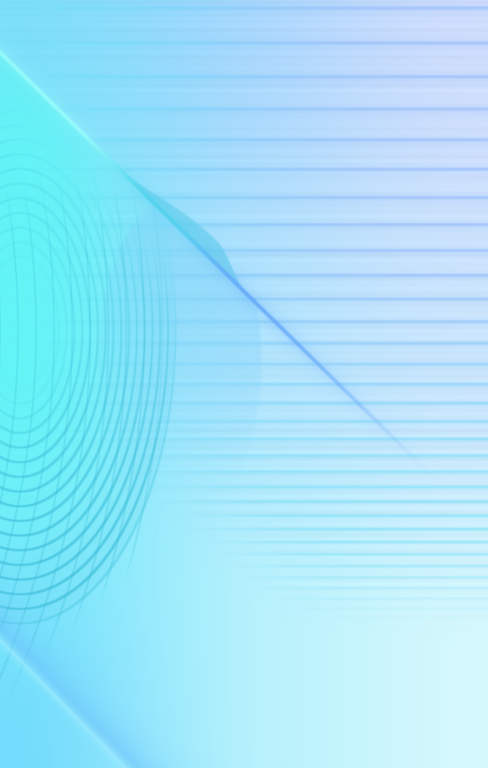
Give the GLSL for this background, as a Shadertoy shader.

```glsl
// Pale cyan-to-lilac backdrop with horizontal lines that tighten downward,
// a glowing diagonal crease and a curved mesh hanging from it on the left.
// Layers are mixed in order; lengths are in canvas heights, y runs downward.
#define LINE_HORIZON 1.0807
#define LINE_RATE 0.0437
#define LINE_PHASE 0.22
#define CREASE_START 0.068
#define CREASE_SLOPE 0.98
#define MESH_CENTER vec2(0.026, 0.430)
#define MESH_RADIUS vec2(0.203, 0.382)
#define MESH_RINGS 20.0
#define HAIR_SPACING 0.0235

float gradientAt(float cell) {
    return 2.0 * fract(sin(cell * 127.1) * 4375.85) - 1.0;
}

// One-dimensional gradient noise
float gradientNoise(float x) {
    float cell = floor(x), t = x - cell;
    float blend = t * t * t * (t * (t * 6.0 - 15.0) + 10.0);
    return 2.0 * mix(gradientAt(cell) * t, gradientAt(cell + 1.0) * (t - 1.0), blend);
}

float fadeOut(float a, float b, float x) {
    return 1.0 - smoothstep(a, b, x);
}

float stroke(float dist, float halfWidth) {
    float pixel = 1.0 / iResolution.y;
    return fadeOut(halfWidth - pixel, halfWidth + pixel, abs(dist));
}

// Lines at each whole value of a field
float contour(float field, float halfWidth) {
    float offset = 0.5 - abs(fract(field) - 0.5);
    return stroke(offset / (max(fwidth(field), 1e-5) * iResolution.y), halfWidth);
}

vec3 backdrop(vec2 p, float u) {
    vec3 left = mix(vec3(0.49, 0.87, 0.98), vec3(0.47, 0.92, 0.98), smoothstep(0.0, 0.35, p.y));
    left = mix(left, vec3(0.45, 0.86, 0.99), smoothstep(0.6, 1.0, p.y));
    vec3 middle = mix(vec3(0.64, 0.84, 0.99), vec3(0.68, 0.90, 0.99), smoothstep(0.0, 0.5, p.y));
    middle = mix(middle, vec3(0.69, 0.94, 0.99), smoothstep(0.5, 0.8, p.y));
    vec3 right = mix(vec3(0.82, 0.87, 0.99), vec3(0.80, 0.90, 0.99), smoothstep(0.0, 0.5, p.y));
    right = mix(right, vec3(0.83, 0.97, 0.99), smoothstep(0.5, 0.85, p.y));
    vec3 color = mix(left, middle, smoothstep(0.0, 0.55, u));
    return mix(color, right, smoothstep(0.35, 1.0, u));
}

vec3 addLines(vec3 color, vec2 p, float u) {
    float index = -log(max(1.0 - p.y / LINE_HORIZON, 0.01)) / LINE_RATE - LINE_PHASE;
    float lower = mix(0.66, 0.83, smoothstep(0.2, 0.7, u));
    float visible = fadeOut(lower - 0.16, lower, p.y) * mix(0.4, 1.0, smoothstep(0.05, 0.4, u));
    vec3 tint = mix(vec3(0.45, 0.87, 0.98), vec3(0.62, 0.76, 0.98), smoothstep(0.1, 0.8, u));
    tint = mix(tint, vec3(0.56, 0.89, 0.98), smoothstep(0.3, 0.65, p.y));
    // Pale fine streaks, then a soft shade around each sharp line
    color += 0.028 * visible * gradientNoise(p.y * 140.0);
    float phase = fract(index);
    float shade = exp(-5.0 * phase) + exp(-9.0 * (1.0 - phase));
    color = mix(color, tint, 0.38 * visible * min(shade, 1.0));
    return mix(color, tint, 0.7 * visible * contour(index, 0.0019));
}

vec3 addMesh(vec3 color, vec2 p, float below) {
    float ring = length((p - MESH_CENTER) / MESH_RADIUS);
    float under = smoothstep(-0.002, 0.004, below);
    float inside = under * fadeOut(0.98, 1.02, ring);
    float cyan = under * fadeOut(0.02, 0.24, p.x) * fadeOut(0.45, 0.82, p.y);
    color = mix(color, vec3(0.36, 0.97, 0.96), 0.75 * cyan);
    color = mix(color, vec3(0.46, 0.86, 0.96), 0.3 * inside * smoothstep(0.6, 1.0, ring));
    // Nested arcs, strongest at the lower rim
    vec3 ink = mix(vec3(0.28, 0.80, 0.88), vec3(0.22, 0.72, 0.84), p.y);
    float strength = mix(0.25, 0.7, smoothstep(0.3, 0.75, p.y)) * smoothstep(0.15, 0.45, ring);
    strength *= smoothstep(0.02, 0.10, below);
    color = mix(color, ink, strength * inside * contour(ring * MESH_RINGS, 0.0013));
    // Leaning hairs that pass the rim
    float bend = p.y - 0.43;
    float hair = contour((p.x + 0.46 * bend * bend) / HAIR_SPACING, 0.0009);
    float reach = under * fadeOut(0.87, 0.93, p.x + p.y) * fadeOut(0.19, 0.23, p.x + 0.25 * bend * bend);
    return mix(color, ink, 0.36 * reach * hair * smoothstep(0.2, 0.35, p.y));
}

vec3 addCrease(vec3 color, vec2 p, float below) {
    // Teal fold standing above the crease
    float foldHeight = 0.022 * smoothstep(0.14, 0.28, p.x) * fadeOut(0.283, 0.322, p.x);
    float fold = smoothstep(-0.001, 0.002, -below) * fadeOut(-0.002, 0.002, -below - foldHeight);
    fold *= smoothstep(0.14, 0.18, p.x) * fadeOut(0.31, 0.325, p.x);
    color = mix(color, vec3(0.38, 0.80, 0.92), 0.65 * fold);
    // Bright at the upper left, blue and fading at the lower right
    vec3 tint = mix(vec3(0.60, 0.99, 0.98), vec3(0.30, 0.82, 0.93), smoothstep(0.10, 0.20, p.x));
    tint = mix(tint, vec3(0.38, 0.65, 0.98), smoothstep(0.22, 0.31, p.x));
    float fade = fadeOut(0.32, 0.58, p.x);
    color = mix(color, tint, 0.35 * fade * exp(-abs(below) / 0.008));
    return mix(color, tint, 0.75 * fade * stroke(below, 0.0025));
}

void mainImage(out vec4 fragColor, in vec2 fragCoord) {
    vec2 p = vec2(fragCoord.x, iResolution.y - fragCoord.y) / iResolution.y;
    float u = fragCoord.x / iResolution.x;
    float below = (p.y - CREASE_START - CREASE_SLOPE * p.x) / 1.4;
    vec3 color = addLines(backdrop(p, u), p, u);
    // Translucent blue veil beneath the crease
    float veil = fadeOut(0.96, 1.03, length((p - vec2(0.234, 0.469)) / vec2(0.107, 0.215)));
    veil *= smoothstep(-0.002, 0.002, below) * fadeOut(0.32, 0.68, p.y);
    color = mix(color, vec3(0.53, 0.83, 0.98), 0.55 * veil);
    color = addMesh(color, p, below);
    color = addCrease(color, p, below);
    // Lower-left sheet: blue shadow and pale rim
    float sheet = (p.y - 0.833 - 1.02 * p.x) / 1.43;
    float shadow = exp(-abs(sheet + 0.012) / 0.022) * fadeOut(-0.004, 0.004, sheet);
    color = mix(color, vec3(0.42, 0.76, 0.98), 0.6 * shadow);
    color = mix(color, vec3(0.66, 0.94, 1.0), 0.6 * exp(-abs(sheet) / 0.004));
    fragColor = vec4(clamp(color, 0.0, 1.0), 1.0);
}
```
